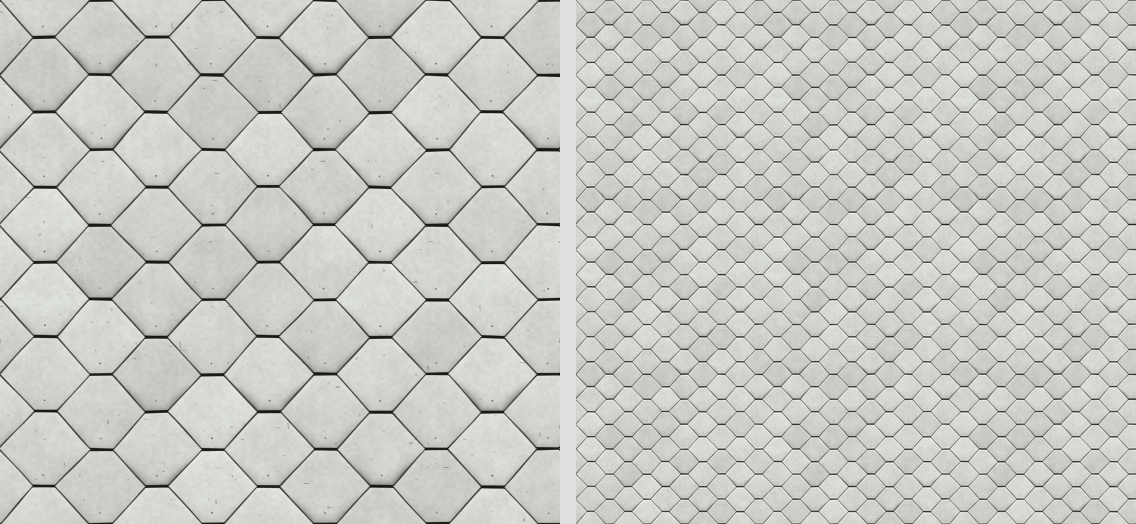
Left: one tile. Right: repeated 3 by 3.
Give the GLSL for this texture, as a Shadertoy shader.

```glsl
// Weathered pale shingles: elongated hexagons in two interleaved 5 x 7 lattices.
// A hexagon distance picks the tile and draws thin joints, thick shadowed ledges,
// nail holes and grime. Hashes and noise wrap, so the surface tiles.

const vec2 REPEATS = vec2(5.0, 7.0);
const vec2 PITCH = vec2(16.0 / 15.0, 1.0) / REPEATS;  // lattice step, in canvas heights
const float LEDGE = 0.0208;                           // half length of the flat edges

float hash(vec2 p) {
    return fract(sin(dot(p, vec2(127.1, 311.7))) * 43758.5453);
}

// Value noise with a whole number of cells per canvas
float noise(vec2 uv, vec2 cells) {
    vec2 p = uv * cells, i = floor(p), f = fract(p);
    f = f * f * (3.0 - 2.0 * f);
    vec2 a = mod(i + 0.25, cells), b = mod(i + 1.25, cells);
    return mix(mix(hash(a), hash(vec2(b.x, a.y)), f.x),
               mix(hash(vec2(a.x, b.y)), hash(b), f.x), f.y);
}

// Signed distances to the slanted sides (x) and the flat sides (y)
vec2 hexSides(vec2 p) {
    p = abs(p);
    vec2 normal = normalize(vec2(PITCH.y, PITCH.x - 4.0 * LEDGE));
    return vec2(dot(p - vec2(0.5 * PITCH.x - LEDGE, 0.0), normal), p.y - 0.5 * PITCH.y);
}

// Coverage of a line of given half width
float stroke(float d, float halfWidth, float aa) {
    return 1.0 - smoothstep(halfWidth - aa, halfWidth + aa, abs(d));
}

void mainImage(out vec4 fragColor, in vec2 fragCoord) {
    vec2 uv = fragCoord / iResolution.xy;
    float aa = 0.75 / iResolution.y;

    // Slightly uneven laying
    vec2 wobble = vec2(noise(uv, vec2(10.0, 14.0)), noise(uv + 0.37, vec2(10.0, 14.0))) - 0.5;
    vec2 grid = uv * REPEATS - vec2(0.9, 0.5) + 0.025 * wobble;

    // Choose the hexagon from the two lattices
    vec2 id = floor(grid + 0.5), other = floor(grid) + 0.5;
    vec2 p = (grid - id) * PITCH, q = (grid - other) * PITCH;
    vec2 sides = hexSides(p), otherSides = hexSides(q);
    if (max(otherSides.x, otherSides.y) < max(sides.x, sides.y)) {
        id = other;
        p = q;
        sides = otherSides;
    }
    float edge = max(sides.x, sides.y);
    vec2 key = mod(id + 0.25, REPEATS);
    float tone = hash(key), wear = hash(key + 17.3);

    // Tile surface: own tone, cloudy patches, fine grain
    float clouds = 0.6 * noise(uv, vec2(22.0, 19.0)) + 0.4 * noise(uv, vec2(61.0, 47.0));
    float grain = noise(uv, vec2(190.0, 170.0));
    vec3 color = mix(vec3(0.775, 0.773, 0.75), vec3(0.86, 0.873, 0.85),
                     clamp(0.65 * tone + 0.6 * clouds - 0.1, 0.0, 1.0));
    color += 0.04 * (grain - 0.5) + 0.15 * p.y;

    // Light upper rim, grime gathering along the lower edges
    color += 0.06 * exp(edge / 0.005) * smoothstep(0.0, 0.03, p.y);
    float grime = exp(edge / 0.007) * smoothstep(0.0, 0.055, -p.y);
    color *= 1.0 - grime * (0.1 + 0.5 * wear * wear * (0.4 + clouds));

    // Sparse dark specks
    color *= 1.0 - 0.25 * smoothstep(0.93, 1.0, noise(uv, vec2(140.0, 130.0)));

    // Nail hole above the lower ledge
    vec2 nail = p - vec2(0.003 * (wear - 0.5) - 0.001, 0.021 - 0.5 * PITCH.y);
    color = mix(color, vec3(0.29, 0.30, 0.28),
                (0.5 + 0.4 * tone) * (1.0 - smoothstep(0.0015 - aa, 0.0015 + aa, length(nail))));

    // Thin slanted joints, then the heavy ledges
    float jointWidth = 0.0009 + 0.0008 * noise(uv, vec2(30.0, 28.0));
    color = mix(color, vec3(0.20, 0.20, 0.18), 0.92 * stroke(sides.x, jointWidth, aa));
    float ledgeWidth = 0.0022 + 0.0011 * noise(uv, vec2(25.0, 21.0));
    color = mix(color, vec3(0.10, 0.10, 0.08), stroke(sides.y, ledgeWidth, aa));

    fragColor = vec4(clamp(color, 0.0, 1.0), 1.0);
}
```
